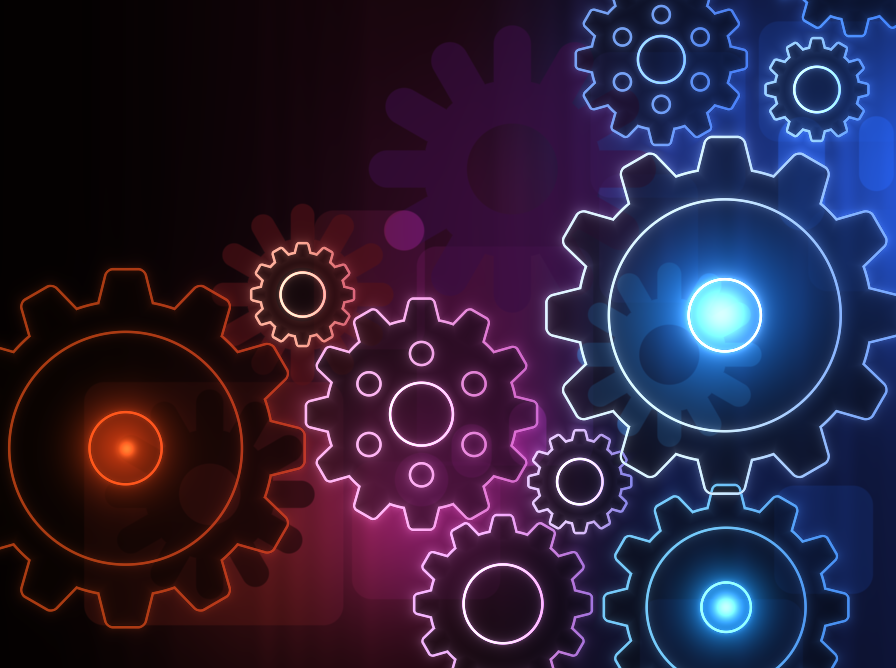
This background is drawn by a WebGL 2 fragment shader. Its source:

```glsl
#version 300 es
precision highp float;
uniform vec2 u_resolution;
out vec4 fragColor;

const float TEETH = 12.0, STROKE = 0.0021, HALO = 0.007;
const float GEAR_SHADE = 0.5, PANEL_ALPHA = 0.15, PILL_ALPHA = 0.28, STREAKS = 0.22;
const vec3 RED = vec3(0.72, 0.19, 0.13), MAGENTA = vec3(0.66, 0.13, 0.6), BLUE = vec3(0.13, 0.36, 0.88);

// Outlined gears: centre, radius, hub radius; the first have rims, the next have holes
const int GEARS = 10, RIMMED = 3, DRILLED = 5;
const vec4 GEAR[GEARS] = vec4[](
  vec4(0.188, 0.329, 0.268, 0.054), vec4(1.085, 0.528, 0.267, 0.054),
  vec4(1.087, 0.091, 0.183, 0.037), vec4(0.631, 0.38, 0.173, 0.047),
  vec4(0.99, 0.911, 0.128, 0.035), vec4(1.223, 0.866, 0.077, 0.034),
  vec4(0.453, 0.559, 0.077, 0.033), vec4(0.868, 0.279, 0.077, 0.034),
  vec4(0.753, 0.096, 0.133, 0.059), vec4(1.28, 1.08, 0.134, 0.059));
const vec3 INK[GEARS] = vec3[](
  vec3(0.66, 0.23, 0.07), vec3(0.85, 0.95, 1), vec3(0.45, 0.78, 0.95), vec3(0.95, 0.7, 0.92),
  vec3(0.45, 0.62, 0.92), vec3(0.6, 0.8, 1), vec3(0.97, 0.68, 0.6), vec3(0.87, 0.78, 0.97),
  vec3(0.92, 0.7, 0.97), vec3(0.3, 0.55, 0.95));

// Soft gears: centre, radius, hole radius; then colour and alpha
const int COGS = 4;
const vec4 COG[COGS] = vec4[](
  vec4(0.767, 0.747, 0.215, 0.068), vec4(0.453, 0.559, 0.136, 0.04),
  vec4(0.314, 0.26, 0.157, 0.046), vec4(1.002, 0.469, 0.138, 0.045));
const vec4 COG_TINT[COGS] = vec4[](
  vec4(0.22, 0.05, 0.26, 0.6), vec4(0.34, 0.07, 0.09, 0.55),
  vec4(0.05, 0.01, 0.01, 0.55), vec4(0.16, 0.42, 0.72, 0.5));

// Rounded panels: centre, half size
const int PANELS = 10;
const vec4 PANEL[PANELS] = vec4[](
  vec4(0.32, 0.246, 0.194, 0.182), vec4(0.553, 0.581, 0.083, 0.104),
  vec4(0.756, 0.467, 0.132, 0.164), vec4(0.638, 0.206, 0.111, 0.103),
  vec4(1, 0.813, 0.116, 0.109), vec4(1.25, 0.878, 0.114, 0.09),
  vec4(1.233, 0.192, 0.074, 0.081), vec4(0.971, 0.643, 0.074, 0.096),
  vec4(1.3, 0.625, 0.09, 0.061), vec4(1.08, 0.03, 0.122, 0.073));

// Upright pills: centre, radius, half length
const int PILLS = 6;
const vec4 PILL[PILLS] = vec4[](
  vec4(0.631, 0.282, 0.04, 0), vec4(0.706, 0.325, 0.03, 0.01), vec4(0.79, 0.35, 0.028, 0.02),
  vec4(0.605, 0.655, 0.03, 0), vec4(1.2, 0.74, 0.035, 0.05), vec4(1.312, 0.77, 0.026, 0.03));

// Hazes and lights: centre, radius, strength
const int GLOWS = 6;
const vec4 HAZE[GLOWS] = vec4[](
  vec4(0.43, 0.22, 0.22, 0.27), vec4(0.64, 0.27, 0.17, 0.55), vec4(0.78, 0.66, 0.24, 0.18),
  vec4(1.36, 0.72, 0.24, 0.65), vec4(1, 0.84, 0.17, 0.2), vec4(1.1, 0.22, 0.22, 0.11));
const vec4 LIGHT[GLOWS] = vec4[](
  vec4(0.183, 0.33, 0.065, 0.62), vec4(0.19, 0.328, 0.012, 0.6), vec4(1.075, 0.53, 0.115, 0.75),
  vec4(1.08, 0.53, 0.042, 0.95), vec4(1.087, 0.091, 0.058, 0.8), vec4(1.087, 0.091, 0.018, 0.75));
const vec3 LIGHT_TINT[GLOWS] = vec3[](
  vec3(1, 0.28, 0.06), vec3(1, 0.55, 0.25), vec3(0.06, 0.5, 0.95),
  vec3(0.75, 1, 1), vec3(0.06, 0.6, 0.95), vec3(0.9, 1, 1));

float hash(float n) {
  n = fract(n * 0.1031);
  n *= n + 33.33;
  return fract(n * (n + n));
}
float noise(float x) {
  return mix(hash(floor(x)), hash(floor(x) + 1.0), smoothstep(0.0, 1.0, fract(x)));
}
// Rotates all of n equal sectors onto the x axis
vec2 foldSectors(vec2 p, float n) {
  float s = 6.2831853 / n, a = mod(atan(p.x, p.y) + 0.5 * s, s) - 0.5 * s;
  return length(p) * vec2(cos(a), sin(a));
}
float boxDistance(vec2 p, vec2 halfSize, float corner) {
  vec2 q = abs(p) - halfSize + corner;
  return length(max(q, 0.0)) + min(max(q.x, q.y), 0.0) - corner;
}
float gearDistance(vec2 p, float r) {
  vec2 q = foldSectors(p, TEETH), size = r * vec2(0.2, 0.105);
  size.y += 0.25 * max(r - q.x, 0.0);
  return min(length(p) - 0.825 * r, boxDistance(q - vec2(0.8 * r, 0), size, 0.035 * r));
}
float cogDistance(vec2 p, float r, float hole) {
  vec2 q = foldSectors(p, TEETH);
  q.x -= clamp(q.x, 0.5 * r, 0.87 * r);
  return max(min(length(p) - 0.62 * r, length(q) - 0.13 * r), hole - length(p));
}
vec3 spectrum(float x) {
  return mix(mix(RED, MAGENTA, smoothstep(0.4, 0.66, x)), BLUE, smoothstep(0.74, 1.03, x));
}
float glow(vec2 p, vec4 g) {
  vec2 d = (p - g.xy) / g.z;
  return g.w * exp(-dot(d, d));
}

void main() {
  vec2 p = gl_FragCoord.xy / u_resolution.y;
  float px = 1.0 / u_resolution.y, cover = 0.0;
  vec3 tint = spectrum(p.x), lines = vec3(0);
  // Dark base, warm on the left and blue on the right
  vec3 col = mix(vec3(0.015, 0.004, 0.004), vec3(0.09, 0.02, 0.045), smoothstep(0.05, 0.65, p.x));
  col = mix(col, vec3(0.05, 0.07, 0.19), smoothstep(0.65, 1.05, p.x));
  for (int i = 0; i < GLOWS; i++) col += spectrum(HAZE[i].x) * glow(p, HAZE[i]);
  col *= 1.0 + STREAKS * (noise(p.x * 45.0) - 0.5);
  // Translucent panels, cogs and pills
  for (int i = 0; i < PANELS; i++)
    col = mix(col, tint, PANEL_ALPHA * smoothstep(px, -px, boxDistance(p - PANEL[i].xy, PANEL[i].zw, 0.03)));
  for (int i = 0; i < COGS; i++) {
    float d = cogDistance(p - COG[i].xy, COG[i].z, COG[i].w);
    col = mix(col, COG_TINT[i].rgb, COG_TINT[i].a * smoothstep(px, -px, d));
  }
  for (int i = 0; i < PILLS; i++) {
    vec2 q = p - PILL[i].xy;
    q.y -= clamp(q.y, -PILL[i].w, PILL[i].w);
    col = mix(col, tint * 1.25, PILL_ALPHA * smoothstep(px, -px, length(q) - PILL[i].z));
  }
  // Gear bodies and outlines
  for (int i = 0; i < GEARS; i++) {
    vec2 q = p - GEAR[i].xy;
    float r = GEAR[i].z, d = length(q), body = gearDistance(q, r), hub = abs(d - GEAR[i].w);
    vec3 ink = mix(INK[i], tint, 0.55 * smoothstep(-0.3 * r, r, q.x));
    col = mix(col, ink * 0.06, GEAR_SHADE * smoothstep(px, -px, body));
    float edge = min(abs(body), hub);
    if (i < RIMMED) edge = min(edge, abs(d - 0.65 * r));
    else if (i < DRILLED) edge = min(edge, abs(length(foldSectors(q, 6.0) - vec2(0.525 * r, 0)) - 0.1 * r));
    ink *= 1.0 + 0.4 * smoothstep(0.01, 0.0, hub);
    float stroke = smoothstep(STROKE + 0.7 * px, STROKE - 0.7 * px, edge);
    lines = max(lines, ink * max(stroke, 0.22 * exp(-edge / HALO)));
    cover = max(cover, stroke);
  }
  for (int i = 0; i < GLOWS; i++) col += LIGHT_TINT[i] * glow(p, LIGHT[i]);
  fragColor = vec4(clamp(col * (1.0 - 0.8 * cover) + lines, 0.0, 1.0), 1);
}
```
